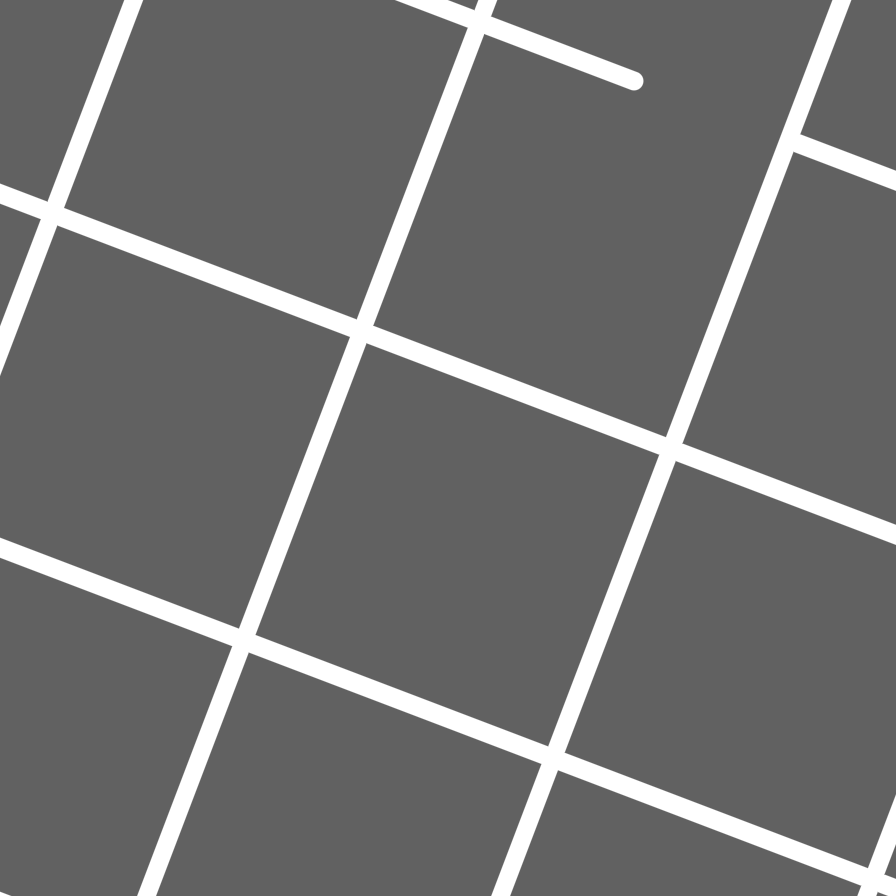
This pattern is drawn by a three.js fragment shader. Its source:

```glsl
// Tilted square grid of white lines on flat grey.
// The plane is rotated into grid units, where lines lie on whole numbers;
// one row is broken by a round-ended gap and one column sits slightly off.
varying vec2 vUv;

const float PITCH = 0.3693;

// Canvas position to grid units, with a crossing at the origin
vec2 toGrid(vec2 uv) {
  float tilt = radians(20.85);
  vec2 along = vec2(cos(tilt), -sin(tilt));
  vec2 across = vec2(sin(tilt), cos(tilt));
  vec2 d = uv - vec2(0.4036, 0.6302);
  return vec2(dot(d, along), dot(d, across)) / PITCH;
}

// Distance to the nearest row, whose first upper line stops mid-cell
float rowDistance(vec2 g) {
  float row = floor(g.y + 0.5);
  float d = abs(g.y - row);
  bool inGap = row == 1.0 && g.x > 0.5 && g.x < 1.0;
  return inGap ? length(vec2(g.x - 0.5, d)) : d;
}

// Distance to the nearest column, the second one being nudged sideways
float columnDistance(vec2 g) {
  float column = floor(g.x + 0.5);
  float nudge = column == 2.0 ? 0.034 : 0.0;
  return abs(g.x - column - nudge);
}

float stroke(float d, float halfWidth, float soft) {
  return 1.0 - smoothstep(halfWidth - soft, halfWidth + soft, d);
}

void main() {
  vec2 grid = toGrid(vUv);
  float soft = 0.75 * fwidth(vUv.x) / PITCH;
  float rows = stroke(rowDistance(grid), 0.0285, soft);
  float columns = stroke(columnDistance(grid), 0.0268, soft);
  vec3 color = mix(vec3(0.38), vec3(1.0), max(rows, columns));
  gl_FragColor = vec4(color, 1.0);
}
```
